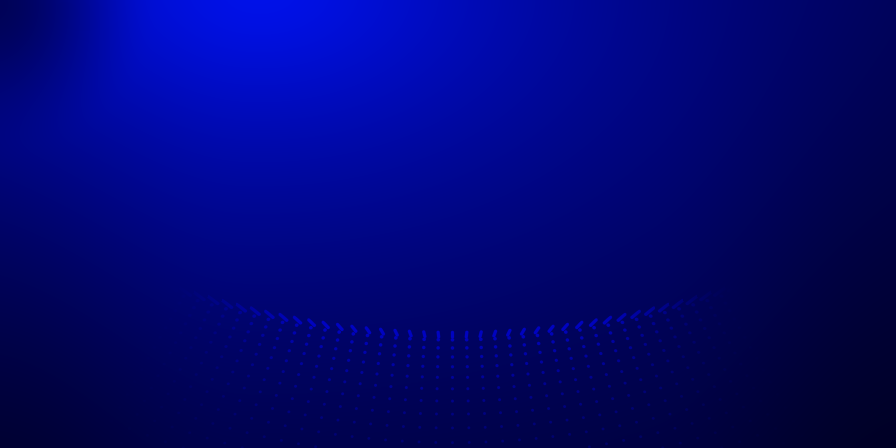
Reproduce this background procedurally as a Shadertoy shader.

```glsl
// A deep blue backdrop lit by a wide glow from the upper left, with a faint fan
// of dots hanging below a sagging arc. The glow is an exponential falloff;
// the dots are a grid bent along a parabola and widened with depth.

// Blue level of the glow, with darkened corners.
float glowLevel(vec2 p) {
    vec2 offset = (p - vec2(0.58, 1.02)) * vec2(0.62, 1.0);
    float level = 1.04 * exp(-1.2 * sqrt(dot(offset, offset) + 0.012));
    float side = smoothstep(0.45, 1.0, abs(p.x - 1.0));
    level *= 1.0 - 0.3 * side * (1.0 - p.y);
    return level * mix(0.52, 1.0, smoothstep(0.0, 0.36, length(p - vec2(0.0, 1.0))));
}

float segmentDistance(vec2 p, vec2 a, vec2 b) {
    vec2 ab = b - a;
    float t = clamp(dot(p - a, ab) / max(dot(ab, ab), 1e-6), 0.0, 1.0);
    return length(p - a - ab * t);
}

// Depth of a dot row below the arc; the gaps grow downward.
float rowDepth(float row) {
    return row * (0.0156 + 0.0009 * row);
}

float dotFan(vec2 p, float pixel) {
    float x = p.x - 1.01;
    float depth = 0.258 + 0.27 * x * x - p.y;
    float below = max(depth, 0.0);

    // Columns spread apart with depth
    float spread = 1.0 + 0.8 * below;
    float across = x / spread;
    float column = round(across / 0.0312) * 0.0312;
    float dx = (across - column) * spread;

    // Nearest row, from the inverse of rowDepth
    float row = max(round((sqrt(0.000243 + 0.0036 * below) - 0.0156) / 0.0018), 1.0);
    float radius = 0.003 + 0.0012 * exp(-12.0 * below);
    float dist = length(vec2(dx, depth - rowDepth(row))) - radius;
    float dots = smoothstep(pixel, -pixel, dist) * exp(-4.5 * below);

    // Short slanted strokes along the crest
    vec2 tip = vec2(0.027 * column, 0.0);
    vec2 tail = vec2(-0.02 * column, 0.01);
    float stroke = segmentDistance(vec2(dx, depth), tip, tail) - 0.0036;
    dots = max(dots, smoothstep(pixel, -pixel, stroke));

    return dots * (1.0 - smoothstep(0.28, 0.64, abs(across)));
}

void mainImage(out vec4 fragColor, in vec2 fragCoord) {
    vec2 p = fragCoord / iResolution.y;

    // Background glow, with a trace of green where it is brightest
    float blue = glowLevel(p);
    vec3 color = vec3(0.0, 0.08 * blue * blue, blue);

    // Dotted fan
    color = mix(color, vec3(0.0, 0.01, 0.82), 0.85 * dotFan(p, 0.7 / iResolution.y));

    fragColor = vec4(color, 1.0);
}
```
